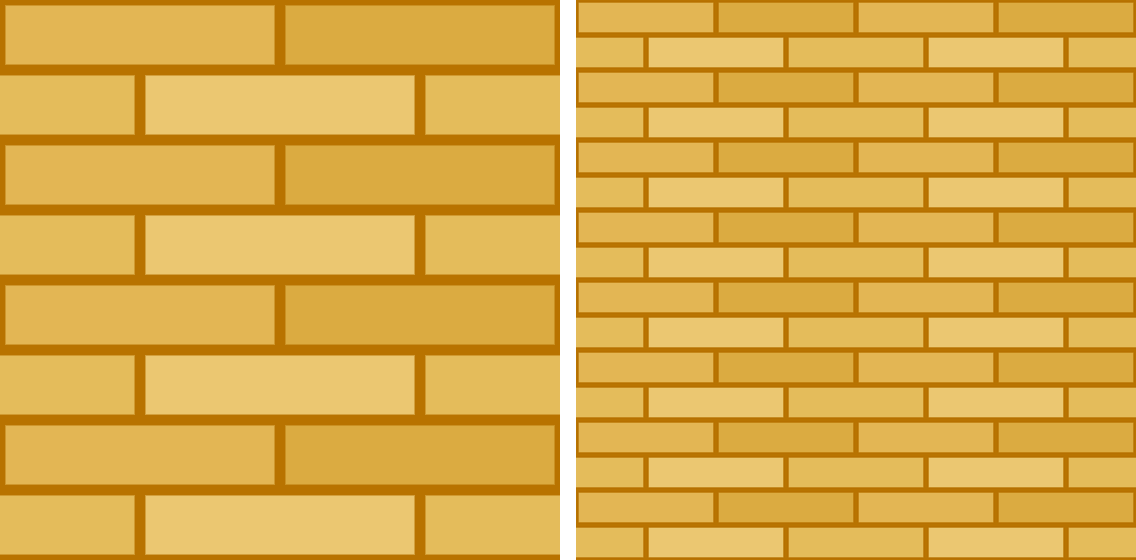
Left, the tile; right, the same tile 2 across and 2 down.
Reproduce this texture procedurally as a WebGL 1 fragment shader.

```glsl
precision highp float;
// Running-bond brick wall: flat golden bricks in brown mortar, every other
// course shifted by half a brick. Each brick is a box distance function, and
// its tone follows from the parity of its course and column, so it tiles.

uniform vec2 u_resolution;

#define BRICKS_ACROSS 2.0
#define COURSES 8.0
#define MORTAR_WIDTH 0.0195
#define MORTAR_COLOR vec3(0.720, 0.450, 0.000)
#define HONEY_COLOR  vec3(0.890, 0.715, 0.328)
#define OCHRE_COLOR  vec3(0.857, 0.672, 0.256)
#define STRAW_COLOR  vec3(0.894, 0.737, 0.358)
#define CREAM_COLOR  vec3(0.920, 0.780, 0.443)

// Signed distance to an axis-aligned box centred on the origin.
float boxDistance(vec2 point, vec2 halfSize) {
  vec2 d = abs(point) - halfSize;
  return length(max(d, 0.0)) + min(max(d.x, d.y), 0.0);
}

// Tone of a brick: two alternating tones in each kind of course.
vec3 brickColor(float column, float shifted) {
  float alternate = mod(column, 2.0);
  vec3 straight = mix(HONEY_COLOR, OCHRE_COLOR, alternate);
  vec3 offset = mix(STRAW_COLOR, CREAM_COLOR, alternate);
  return mix(straight, offset, shifted);
}

void main() {
  vec2 uv = gl_FragCoord.xy / u_resolution;
  vec2 bricks = vec2(BRICKS_ACROSS, COURSES);

  // Brick grid, with even courses shifted by half a brick
  vec2 grid = uv * bricks;
  float shifted = 1.0 - mod(floor(grid.y), 2.0);
  grid.x += 0.5 * shifted;

  // Distance to the brick edge, in units of the canvas
  vec2 local = (fract(grid) - 0.5) / bricks;
  float edge = boxDistance(local, 0.5 / bricks - 0.5 * MORTAR_WIDTH);

  // Smooth edge one pixel wide
  float pixel = 1.0 / min(u_resolution.x, u_resolution.y);
  float coverage = clamp(0.5 - edge / pixel, 0.0, 1.0);

  vec3 color = mix(MORTAR_COLOR, brickColor(floor(grid.x), shifted), coverage);
  gl_FragColor = vec4(color, 1.0);
}
```
